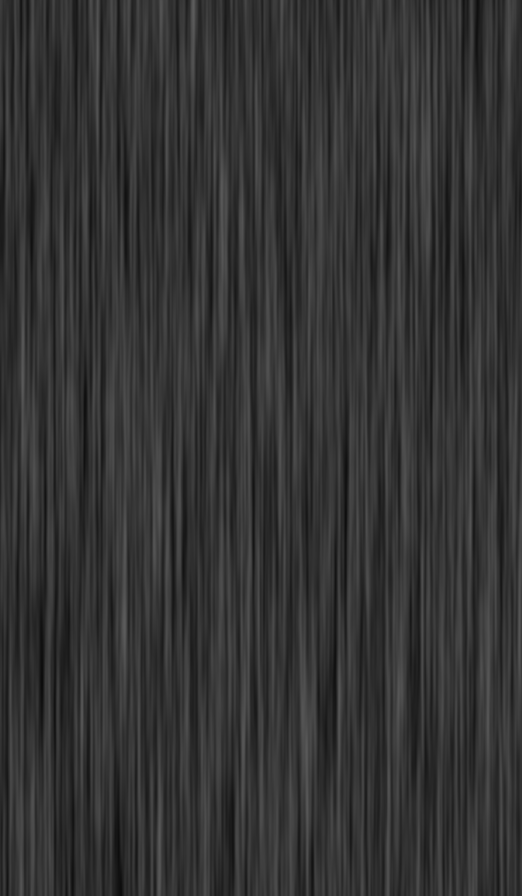
Give the GLSL for this texture, as a WebGL 2 fragment shader.

```glsl
#version 300 es
precision highp float;
precision highp int;

uniform vec2 u_resolution;
out vec4 fragColor;

const float TAU = 6.2831853;

// Tone
const float BASE_GREY = 0.206;
const float DARKEST = 0.05;
const float BRIGHTEST = 0.40;
const float EDGE_SHADE = 0.014;

// Streak layers: cells per canvas width across, cells along, strength
const int LAYERS = 5;
const vec3 STREAKS[LAYERS] = vec3[LAYERS](
    vec3(151.0, 2.6, 0.140),   // hairlines
    vec3(97.0, 1.9, 0.130),    // strands
    vec3(43.0, 1.5, 0.070),    // bundles
    vec3(173.0, 11.0, 0.050),  // short scratches
    vec3(9.0, 1.1, 0.030)      // broad shading
);

uint mixBits(uint n) {
    n = (n ^ (n >> 16)) * 0x7feb352du;
    n = (n ^ (n >> 15)) * 0x846ca68bu;
    return n ^ (n >> 16);
}

float hash(ivec2 cell, int seed) {
    uint n = mixBits(uint(cell.x) + mixBits(uint(cell.y) + mixBits(uint(seed))));
    return float(n >> 8) / 16777216.0;
}

float fade(float t) {
    return t * t * t * (t * (t * 6.0 - 15.0) + 10.0);
}

// Slope at a lattice corner, projected on the offset from it
float cornerSlope(ivec2 corner, vec2 offset, int seed) {
    float angle = TAU * hash(corner, seed);
    return dot(vec2(cos(angle), sin(angle)), offset);
}

// One lattice column, slid lengthwise so that streak ends never line up
float columnNoise(int column, float dx, float y, int seed) {
    float slid = y + 64.0 * hash(ivec2(column, -1), seed + 100);
    int row = int(floor(slid));
    float dy = fract(slid);
    float low = cornerSlope(ivec2(column, row), vec2(dx, dy), seed);
    float high = cornerSlope(ivec2(column, row + 1), vec2(dx, dy - 1.0), seed);
    return mix(low, high, fade(dy));
}

// Gradient noise with staggered columns
float streakNoise(vec2 p, int seed) {
    int column = int(floor(p.x));
    float dx = fract(p.x);
    float left = columnNoise(column, dx, p.y, seed);
    float right = columnNoise(column + 1, dx - 1.0, p.y, seed);
    return mix(left, right, fade(dx));
}

void main() {
    vec2 uv = gl_FragCoord.xy / u_resolution;
    vec2 p = gl_FragCoord.xy / u_resolution.x;

    // Sum of vertical streaks
    float grey = BASE_GREY;
    for (int i = 0; i < LAYERS; i++) {
        vec3 streak = STREAKS[i];
        grey += streak.z * streakNoise(p * streak.xy + 0.37, i + 1);
    }

    // Slight darkening toward the borders
    vec2 fromCentre = 2.0 * uv - 1.0;
    grey -= EDGE_SHADE * 0.5 * dot(fromCentre, fromCentre);

    fragColor = vec4(vec3(clamp(grey, DARKEST, BRIGHTEST)), 1.0);
}
```
